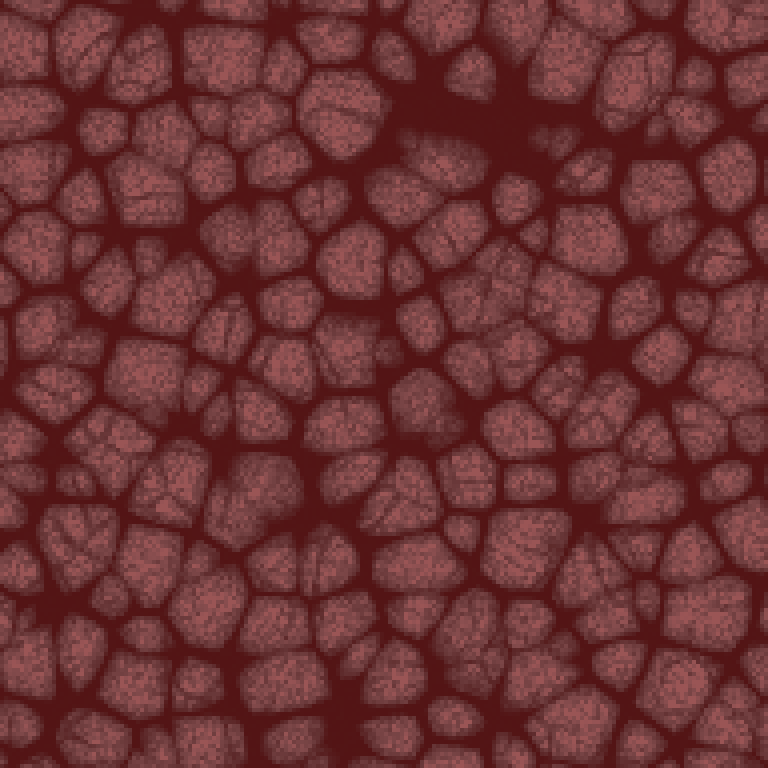
Give the GLSL for this texture, as a WebGL 1 fragment shader.

```glsl
precision highp float;
// Packed rounded pebbles of dusty red with deep maroon gaps and grainy domes.
// Weighted cellular noise gives the pebbles; finer layers of it add splits and
// veins. All is sampled on a coarse grid of square grains, then tinted by height.

uniform vec2 u_resolution;

#define GRAINS 192.0       // square grains across the canvas
#define PEBBLES 12.5       // pebble cells across
#define SPLITS 14.0        // cells of the thin splitting lines
#define VEINS 44.0         // cells of the faint veins
#define GAP_DEPTH 0.62     // how strongly gaps sink between pebbles
#define DOME_RISE 3.5      // steepness of the pebble shoulders
#define SPLIT_DARK 0.55
#define VEIN_DARK 0.26
#define GRAIN_CONTRAST 0.8
#define GAP_COLOR vec3(0.325, 0.080, 0.082)
#define FLANK_COLOR vec3(0.390, 0.260, 0.265)
#define CROWN_COLOR vec3(0.605, 0.332, 0.335)

vec3 hash3(vec2 p) {
  vec3 q = fract(p.xyx * vec3(0.1031, 0.1030, 0.0973));
  q += dot(q, q.yxz + 33.33);
  return fract((q.xxy + q.yzz) * q.zyx);
}

// Distances to the two nearest discs of random radius, negative inside a disc.
vec2 discCells(vec2 p, float radiusSpread) {
  vec2 cell = floor(p);
  vec2 nearest = vec2(8.0);
  for (int y = -2; y <= 2; y++) {
    for (int x = -2; x <= 2; x++) {
      vec2 id = cell + vec2(float(x), float(y));
      vec3 rnd = hash3(id + 57.0);
      vec2 center = id + 0.5 + 0.9 * (rnd.xy - 0.5);
      float d = length(p - center) - 0.45 - radiusSpread * (rnd.z - 0.5);
      nearest.y = min(nearest.y, max(nearest.x, d));
      nearest.x = min(nearest.x, d);
    }
  }
  return nearest;
}

// Thin dark line along the borders of a cell layer.
float borderLine(vec2 p, float width) {
  vec2 d = discCells(p, 0.3);
  return 1.0 - smoothstep(0.0, width, d.y - d.x);
}

// Slow layered sines that decide where the splits show.
float patches(vec2 p) {
  float wave = sin(p.x * 19.0 + 2.0 * sin(p.y * 13.0))
             + sin(p.y * 23.0 + 2.0 * sin(p.x * 17.0 + 1.3));
  return smoothstep(-0.6, 0.7, wave);
}

void main() {
  vec2 uv = gl_FragCoord.xy / min(u_resolution.x, u_resolution.y);
  vec2 grainId = floor(uv * GRAINS);
  vec2 p = (grainId + 0.5) / GRAINS;

  // Pebble domes: high inside, just below zero in the deep gaps
  vec2 d = discCells(p * PEBBLES, 0.45);
  float rise = (d.y - d.x) - GAP_DEPTH * (d.x + 0.04);
  float tone = 1.0 - exp(-DOME_RISE * max(rise, 0.0));

  // Splits across some pebbles, and fine veins
  tone *= 1.0 - SPLIT_DARK * patches(p) * borderLine(p * SPLITS + 31.0, 0.18);
  tone *= 1.0 - VEIN_DARK * borderLine(p * VEINS + 83.0, 0.4);

  // Grain, strongest on the bright crowns
  float fine = hash3(grainId + 7.0).x;
  float coarse = hash3(floor(grainId * 0.5) + 211.0).y;
  float grain = mix(fine, coarse, 0.3) - 0.5;
  tone = clamp(tone * (1.0 + GRAIN_CONTRAST * grain) + 0.03 * grain, 0.0, 1.0);

  // Curved ramp from gap through flank to crown
  vec3 low = mix(GAP_COLOR, FLANK_COLOR, tone);
  vec3 high = mix(FLANK_COLOR, CROWN_COLOR, tone);
  gl_FragColor = vec4(mix(low, high, tone), 1.0);
}
```
